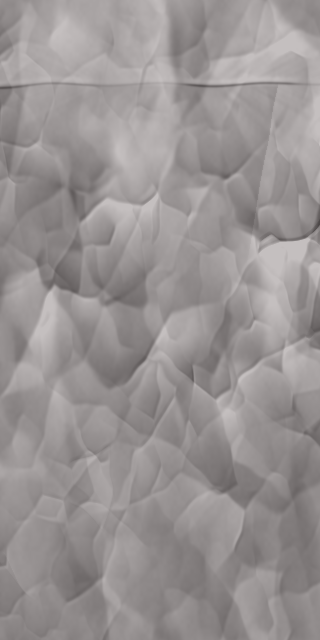
This texture is drawn by a WebGL 2 fragment shader. Its source:

```glsl
#version 300 es
precision highp float;

uniform vec2 u_resolution;
out vec4 fragColor;

const float MEAN_TONE = 0.592;
const vec3 TINT = vec3(0.0, -0.02, -0.02);
const vec2 LARGE_SCALE = vec2(3.8, 1.9);
const vec2 MEDIUM_SCALE = vec2(7.5, 3.9);
const vec2 SMALL_SCALE = vec2(15.0, 8.5);
const float LARGE_AMP = 0.11;
const float MEDIUM_AMP = 0.095;
const float SMALL_AMP = 0.06;
const float LEAN_LEFT = 0.55;
const float LEAN_RIGHT = -0.5;
const float WARP = 0.045;
const float RIM_OFFSET = 0.011;
const float RIM_GAIN = 0.45;
const float FOLD_Y = 1.735;
const float FOLD_WIDTH = 0.0045;
const vec2 PINCH = vec2(0.55, 1.737);
const float GRAIN = 0.014;

vec3 hash3(vec2 p) {
    vec3 q = fract(p.xyx * vec3(0.1031, 0.1030, 0.0973));
    q += dot(q, q.yxz + 33.33);
    return fract((q.xxy + q.yzz) * q.zyx);
}

float noise(vec2 p) {
    vec2 i = floor(p), f = fract(p);
    f = f * f * (3.0 - 2.0 * f);
    float low = mix(hash3(i).x, hash3(i + vec2(1, 0)).x, f.x);
    float high = mix(hash3(i + vec2(0, 1)).x, hash3(i + vec2(1, 1)).x, f.x);
    return mix(low, high, f.y);
}

vec2 rotate(vec2 p, float angle) {
    float c = cos(angle), s = sin(angle);
    return vec2(c * p.x + s * p.y, c * p.y - s * p.x);
}

// Blended cells, each a tilted plane that is usually lighter at its top
float facets(vec2 p, float sharpness) {
    vec2 cell = floor(p);
    float sum = 0.0, total = 0.0;
    for (int y = -1; y <= 1; y++) {
        for (int x = -1; x <= 1; x++) {
            vec2 id = cell + vec2(x, y);
            vec3 h = hash3(id);
            vec2 d = p - id - h.xy;
            vec2 tilt = vec2(2.0 * fract(h.x * 17.3) - 1.0, 1.1 * fract(h.y * 23.7) - 0.1);
            float w = exp(-sharpness * dot(d, d));
            sum += w * (h.z - 0.5 + dot(tilt, d));
            total += w;
        }
    }
    return sum / max(total, 1e-12);
}

// Crumpled surface: leaning facets of three sizes on a bent domain
float relief(vec2 p) {
    vec2 bend = vec2(noise(p * 5.0 + 3.7), noise(p * 5.0 + 41.2)) - 0.5;
    bend += 0.4 * (vec2(noise(p * 17.0 + 9.1), noise(p * 17.0 + 67.5)) - 0.5);
    vec2 q = p + WARP * bend;
    float sharpness = mix(7.0, 36.0, noise(p * 4.0 + 20.0));
    float belt = smoothstep(0.55, 1.0, p.y) * (1.0 - smoothstep(1.4, 1.7, p.y));
    float crumple = mix(0.75, 1.15, belt) * mix(0.6, 1.35, noise(p * 3.5 + 80.0));
    vec2 left = rotate(q, LEAN_LEFT), right = rotate(q, LEAN_RIGHT);
    float medium = facets(left * MEDIUM_SCALE + 37.0, sharpness)
                 + facets(right * MEDIUM_SCALE + 93.0, 1.3 * sharpness);
    float small = facets(mix(left, q, 0.5) * SMALL_SCALE + 71.0, 0.7 * sharpness);
    return LARGE_AMP * facets(rotate(q, -0.15) * LARGE_SCALE + 11.0, sharpness + 10.0)
         + crumple * (MEDIUM_AMP * medium + SMALL_AMP * small);
}

// Broad panels divided by two slanting creases beneath the fold
float panels(vec2 p) {
    float below = 1.0 - smoothstep(FOLD_Y - 0.01, FOLD_Y + 0.01, p.y);
    float wobble = 0.02 * (noise(p * 9.0) - 0.5);
    float left = p.x - 0.09 + 0.23 * (FOLD_Y - p.y) + wobble;
    float right = p.x - 0.87 + 0.19 * (FOLD_Y - p.y) + wobble;
    float reach = smoothstep(1.12, 1.4, p.y) * below;
    float tone = -0.07 * reach * (1.0 - smoothstep(-0.008, 0.008, left));
    tone += 0.055 * reach * smoothstep(-0.006, 0.006, right);
    tone -= 0.05 * reach * exp(-9.0 * abs(right)) * step(right, 0.0);
    tone += 0.05 * (1.0 - below) * smoothstep(0.08, 0.16, p.x);
    return tone + 0.015 * smoothstep(0.0, 0.8, p.y) - 0.015;
}

// Horizontal fold: lit lip above a broken shadow line
float fold(vec2 p) {
    float d = p.y - FOLD_Y - 0.025 * (noise(vec2(p.x * 6.0, 5.0)) - 0.5);
    float depth = mix(0.25, 1.0, smoothstep(0.3, 0.7, noise(vec2(p.x * 8.0, 14.0))));
    float line = exp(-d * d / (FOLD_WIDTH * FOLD_WIDTH));
    float lip = exp(-pow((d - 0.013) / 0.009, 2.0));
    return depth * (0.05 * lip - 0.2 * line);
}

// Short creases hanging from the pinched point of the fold
float fan(vec2 p) {
    vec2 d = p - PINCH;
    float rays = noise(vec2(7.0 * d.x / (abs(d.y) + 0.12) + 20.0, 3.0)) - 0.5;
    return 0.13 * rays * exp(-5.0 * length(d)) * smoothstep(0.0, 0.05, abs(d.y));
}

void main() {
    vec2 p = 2.0 * gl_FragCoord.xy / u_resolution.y;
    vec2 up = vec2(-0.5, 0.9) * RIM_OFFSET;

    // Bright rims and contact shadows along the facet edges
    float surface = relief(p);
    float rim = 2.0 * surface - relief(p + up) - relief(p - up);
    float tone = MEAN_TONE + surface + RIM_GAIN * rim;
    tone += panels(p) + fold(p) + fan(p);

    // Faint fibres and mottling
    tone += GRAIN * (noise(p * vec2(95.0, 70.0)) - 0.5);
    tone += 1.6 * GRAIN * (noise(rotate(p, -0.1) * vec2(32.0, 9.0) + 50.0) - 0.5);

    fragColor = vec4(clamp(tone, 0.3, 0.77) + TINT, 1.0);
}
```
